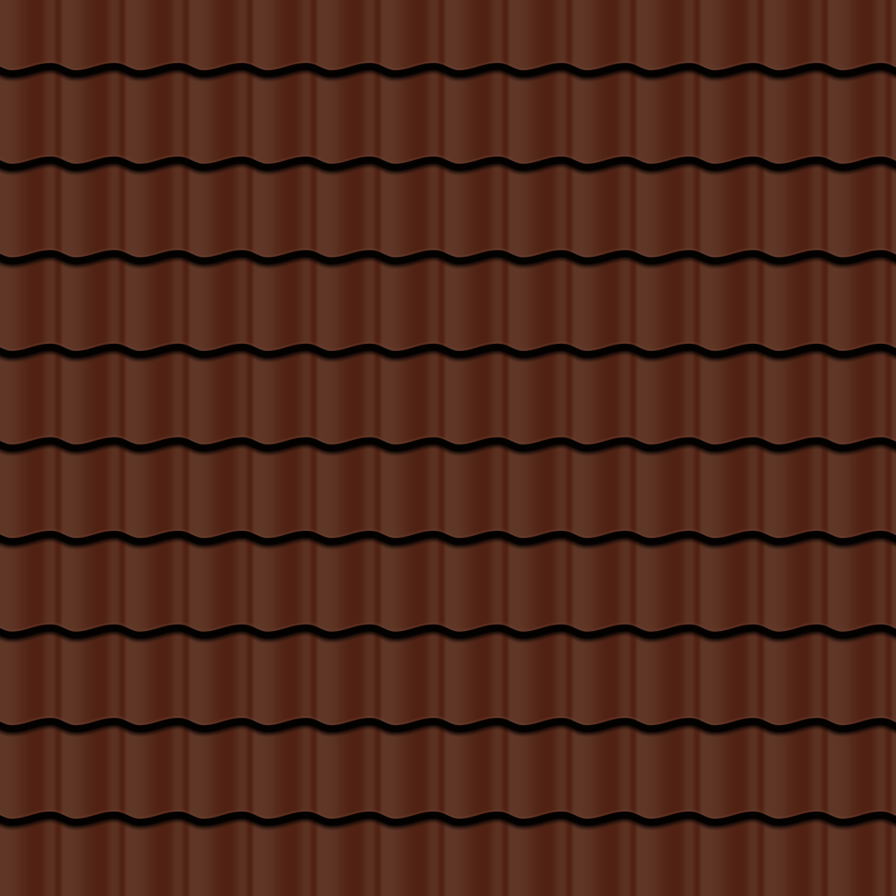
Give the GLSL for this texture, as a WebGL 2 fragment shader.

```glsl
#version 300 es
precision highp float;
// Brown corrugated roof tiles in straight rows with dark wavy overlaps.

uniform vec2 u_resolution;
out vec4 fragColor;

const float TAU = 6.2831853;

// Layout, in fractions of the canvas
const vec2  PITCH       = vec2(0.0713, 0.10443);  // tile width, row height
const vec2  FIRST_CREST = vec2(0.0566, 0.0781);   // from the upper left
const float FALL        = 0.39;    // share of a wave going down from its crest
const float WAVE_HEIGHT = 0.0040;
const float LINE_HALF   = 0.0037;
const float SHADOW_SIZE = 0.0068;
const float RIM_SIZE    = 0.0016;

const vec3 CLAY_LIGHT = vec3(0.373, 0.214, 0.152);
const vec3 CLAY_DARK  = vec3(0.316, 0.134, 0.077);
const vec3 RIM_COLOR  = vec3(0.440, 0.270, 0.205);
const vec3 LINE_COLOR = vec3(0.012, 0.006, 0.004);

// Light across one tile, with phase 0 at the crest of the wave
float clayLight(float phase) {
    float pan = smoothstep(0.13, 0.20, phase) * (1.0 - smoothstep(0.30, 0.74, phase));
    float fromCrest = phase - step(0.5, phase);
    float ridge = smoothstep(-0.17, -0.02, fromCrest)
                * (1.0 - smoothstep(0.03, 0.11, fromCrest));
    return max(pan, 0.72 * ridge);
}

// Height of the wavy edge (x) and its slope (y)
vec2 waveEdge(float phase) {
    bool falling = phase < FALL;
    float rate = 0.5 / (falling ? FALL : 1.0 - FALL);
    float angle = TAU * (falling ? phase * rate : 1.0 - (1.0 - phase) * rate);
    return WAVE_HEIGHT * vec2(cos(angle), -sin(angle) * TAU * rate / PITCH.x);
}

void main() {
    vec2 uv = gl_FragCoord.xy / u_resolution;
    float pixel = 1.0 / min(u_resolution.x, u_resolution.y);
    float phase = fract((uv.x - FIRST_CREST.x) / PITCH.x);

    // Signed distance to the nearest overlap, positive below it
    vec2 edge = waveEdge(phase);
    float drop = 1.0 - uv.y - FIRST_CREST.y + edge.x;
    float below = (fract(drop / PITCH.y + 0.5) - 0.5) * PITCH.y;
    below /= sqrt(1.0 + edge.y * edge.y);
    float outside = abs(below) - LINE_HALF;

    // Corrugated clay
    vec3 color = mix(CLAY_DARK, CLAY_LIGHT, clayLight(phase));

    // Faint bright rim on the lower lip of each tile
    float rim = 1.0 - smoothstep(0.0, RIM_SIZE, abs(below + LINE_HALF + RIM_SIZE));
    color = mix(color, RIM_COLOR, 0.35 * rim);

    // Soft shadow cast on the row below
    float shade = 1.0 - smoothstep(-0.3 * SHADOW_SIZE, SHADOW_SIZE, outside);
    color = mix(color, LINE_COLOR, shade * step(0.0, below));

    // Dark gap between the rows
    float gap = 1.0 - smoothstep(-0.75 * pixel, 0.75 * pixel, outside);
    color = mix(color, LINE_COLOR, gap);

    fragColor = vec4(color, 1.0);
}
```
